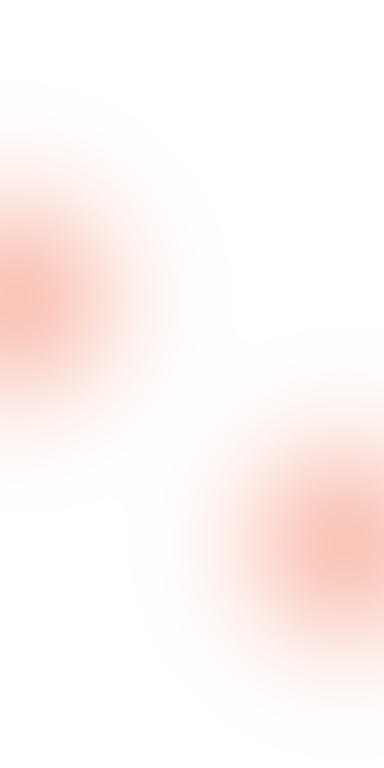
Reproduce this background procedurally as a WebGL 2 fragment shader.

```glsl
#version 300 es
precision highp float;

uniform vec2 u_resolution;
out vec4 outColor;

// Soft round falloff: a Gaussian with a slightly shortened tail
float glow(vec2 p, vec2 center) {
    vec2 d = p - center;
    float r2 = dot(d, d);
    return exp(-r2 * (12.0 + 9.0 * r2));
}

void main() {
    // Canvas widths, origin at the lower left
    vec2 p = gl_FragCoord.xy / u_resolution.x;
    vec3 blush = vec3(0.98, 0.775, 0.725);

    // White ground with one glow at the left edge and one at the lower right
    vec3 color = vec3(1.0);
    color = mix(color, blush, glow(p, vec2(0.04, 1.224)));
    color = mix(color, blush, glow(p, vec2(0.90, 0.586)));

    outColor = vec4(color, 1.0);
}
```
